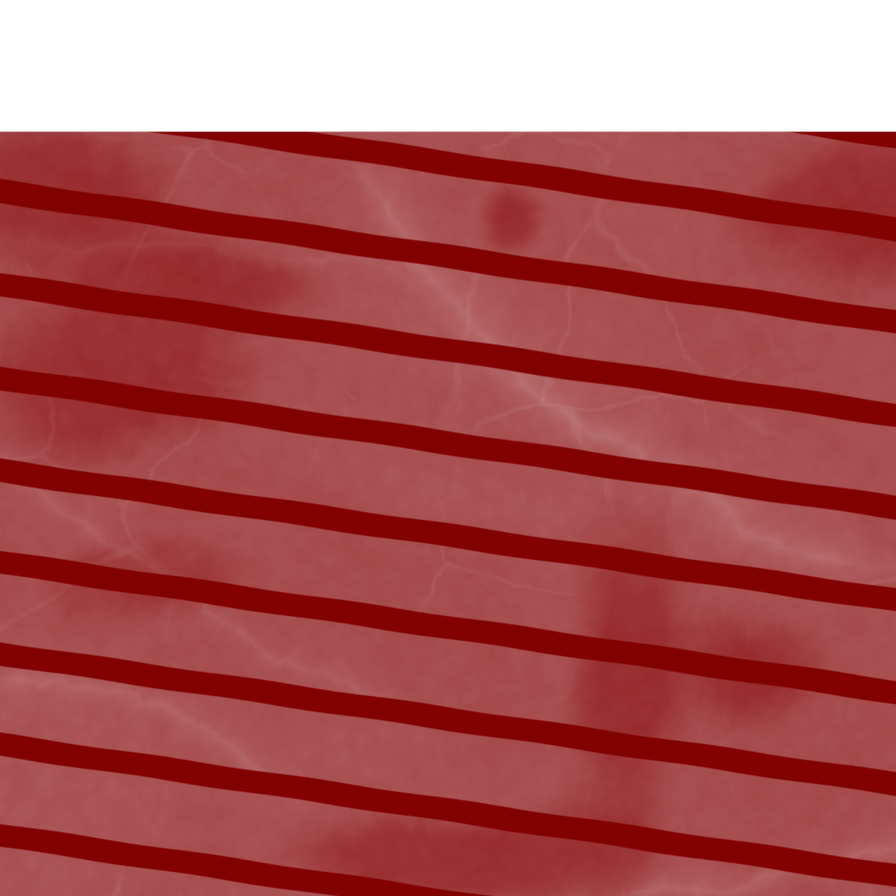
A Shadertoy shader for this pattern:

```glsl
// Slanted dark red bands over red-tinted marble, below a plain white strip.
// The marble sums soft shadows, curved veins and cellular cracks, all bent by
// layered sines; the bands repeat one line distance with fract.

const vec3 WHITE = vec3(1.0);
const vec3 BAND_RED = vec3(0.505, 0.004, 0.004);
const vec3 MARBLE_DARK = vec3(0.585, 0.15, 0.16);
const vec3 MARBLE_LIGHT = vec3(0.715, 0.43, 0.43);

const float STRIP_HEIGHT = 0.147;
const float BAND_START = 0.2122;
const float BAND_SPACING = 0.103;
const float BAND_SLOPE = 0.147;
const float BAND_HALF_WIDTH = 0.0131;

vec2 hash2(vec2 cell) {
    vec2 k = vec2(dot(cell, vec2(127.1, 311.7)), dot(cell, vec2(269.5, 183.3)));
    return fract(sin(k) * 43758.5);
}

// Distances to the nearest and second nearest cell points.
vec2 cellular(vec2 p) {
    vec2 cell = floor(p), local = fract(p), nearest = vec2(8.0);
    for (int y = -1; y <= 1; y++) {
        for (int x = -1; x <= 1; x++) {
            vec2 offset = vec2(x, y);
            float d = length(offset + hash2(cell + offset) - local);
            nearest = d < nearest.x ? vec2(d, nearest.x)
                                    : vec2(nearest.x, min(nearest.y, d));
        }
    }
    return nearest;
}

// Layered sines, each octave turned and bent by the one before.
float cloud(vec2 p) {
    const mat2 turn = mat2(0.8, 0.6, -0.6, 0.8);
    float sum = 0.0, amplitude = 0.5;
    for (int i = 0; i < 6; i++) {
        p = turn * p * 1.85 + 0.9 * sin(p.yx * 1.3 + float(i));
        sum += amplitude * sin(p.x) * cos(p.y * 0.8 + 0.7);
        amplitude *= 0.62;
    }
    return sum;
}

float shadow(vec2 p, vec2 center, vec2 radius) {
    vec2 q = (p - center) / radius;
    return exp(-dot(q, q));
}

// Parabolic vein that starts at origin and fades out after span.
float vein(vec2 p, vec2 origin, float slope, float bend, float span, float width) {
    float run = p.x - origin.x;
    float rise = origin.y + slope * run + bend * run * run;
    float tangent = slope + 2.0 * bend * run;
    float d = abs(p.y - rise) / sqrt(1.0 + tangent * tangent);
    float ends = smoothstep(-0.04, 0.03, run) * (1.0 - smoothstep(0.8 * span, span, run));
    return ends * exp(-d / width);
}

float marbleTone(vec2 p) {
    float mist = cloud(p * 5.0);
    vec2 bent = p + 0.018 * vec2(cloud(p * 9.0 + 3.0), cloud(p * 9.0 + 17.0));

    // Broad shadows with ragged borders
    float shade = shadow(bent, vec2(0.07, 0.21), vec2(0.15, 0.09))
                + shadow(bent, vec2(0.24, 0.31), vec2(0.12, 0.05))
                + shadow(bent, vec2(0.14, 0.43), vec2(0.15, 0.09))
                + shadow(bent, vec2(0.96, 0.24), vec2(0.15, 0.10))
                + shadow(bent, vec2(0.57, 0.24), vec2(0.04, 0.04))
                + shadow(bent, vec2(0.70, 0.76), vec2(0.06, 0.17))
                + shadow(bent, vec2(0.85, 0.75), vec2(0.09, 0.08))
                + shadow(bent, vec2(0.51, 0.95), vec2(0.18, 0.05))
                + 0.7 * shadow(bent, vec2(0.18, 0.65), vec2(0.15, 0.07));
    shade = smoothstep(0.2, 0.9, shade + 0.35 * mist);

    // Pale veins
    float pale = 0.8 * vein(bent, vec2(0.40, 0.20), 1.3, -0.95, 0.64, 0.018)
               + 0.5 * vein(bent, vec2(0.00, 0.50), 0.95, -0.65, 0.50, 0.009)
               + 0.6 * vein(bent, vec2(0.00, 0.755), 0.0, 1.1, 0.36, 0.010)
               + 0.4 * vein(bent, vec2(0.05, 0.27), 0.0, 0.2, 0.42, 0.009)
               + 0.7 * vein(bent, vec2(0.70, 1.00), -0.16, 0.0, 0.40, 0.012);

    // Hairline cracks and fine mottling
    vec2 cells = cellular(bent * 6.0 + 2.0);
    float crack = (1.0 - smoothstep(0.0, 0.05, cells.y - cells.x))
                * smoothstep(0.0, 0.5, cloud(p * 4.0 + 8.0));
    float mottle = cellular(bent * 38.0).x + 0.6 * cellular(bent * 95.0).x - 0.75;

    return 0.57 + 0.10 * mist - 0.46 * shade + 0.45 * pale
         + 0.14 * crack - 0.09 * mottle;
}

// Vertical distance to the nearest band edge, negative inside.
float bandDistance(vec2 p) {
    float along = p.y - BAND_SLOPE * p.x - BAND_START;
    along -= 0.004 * (1.0 - 0.6 * p.x) * sin(4.3 * along + 0.3);
    along += 0.0007 * sin(31.0 * p.x + 40.0 * p.y);
    float phase = fract(along / BAND_SPACING + 0.5) - 0.5;
    return abs(phase) * BAND_SPACING - BAND_HALF_WIDTH;
}

void mainImage(out vec4 fragColor, in vec2 fragCoord) {
    // p.y runs downward from the top edge
    vec2 p = fragCoord / iResolution.xy;
    p.y = 1.0 - p.y;
    float soft = max(1.0 / iResolution.y, 0.0012);

    vec3 color = mix(MARBLE_DARK, MARBLE_LIGHT, clamp(marbleTone(p), 0.0, 1.15));
    color = mix(BAND_RED, color, smoothstep(-soft, soft, bandDistance(p)));
    color = mix(WHITE, color, smoothstep(-soft, soft, p.y - STRIP_HEIGHT));
    fragColor = vec4(color, 1.0);
}
```
